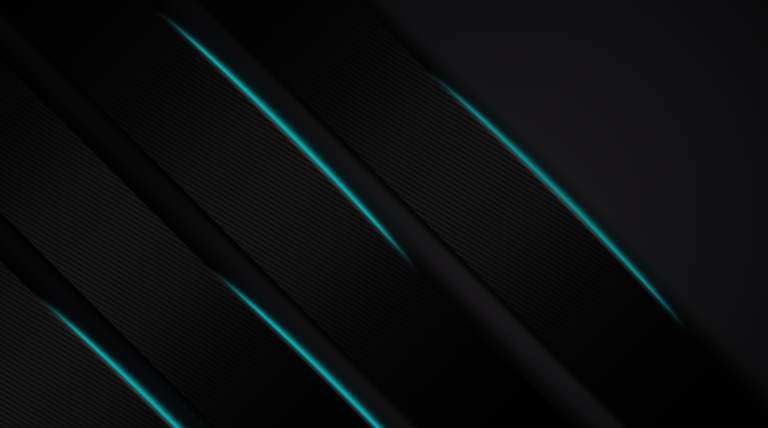
A Shadertoy shader for this background:

```glsl
// Dark diagonal panels with a fine woven stripe, over a dim grey backdrop.
// Each panel is a band in the rotated coordinate x - y; its right edge bows
// outward into a thin cyan rim of light that tapers off at both ends.

float bell(float x) { return exp(-x * x); }

// Fine ribs running down to the right
float ribs(vec2 p) {
    return 0.5 + 0.5 * cos(6.28318 * 80.0 * (p.y - 0.6 * p.x));
}

void mainImage(out vec4 fragColor, in vec2 fragCoord) {
    // Height is one unit, y runs downward
    vec2 p = vec2(fragCoord.x, iResolution.y - fragCoord.y) / iResolution.y;
    float across = p.x - p.y;
    float along = p.x + p.y;
    float soft = 1.4 / iResolution.y;

    // Backdrop: cool black with a broad warm grey light
    vec2 fromLight = p - vec2(1.2, 0.5);
    vec3 color = vec3(0.020, 0.017, 0.024)
               + vec3(0.078, 0.073, 0.074) * exp(-2.2 * dot(fromLight, fromLight));

    // Position along the diagonal of each rim light and each panel sheen
    vec4 rimCenter = vec4(1.77, 1.00, 1.72, 1.37);
    vec4 sheenCenter = vec4(1.50, 1.10, 0.85, 0.95);

    for (int i = 0; i < 4; i++) {
        float k = float(i);
        float u = (along - rimCenter[i]) / 0.62;
        float taper = max(0.0, 1.0 - u * u);

        // Signed distances past the bowed right edge and the straight left edge
        float base = 0.832 - 0.495 * k + 0.005 * k * k;
        float right = across - base - 0.018 * taper;
        float left = base - 0.357 - 0.3 * step(2.5, k) - across;

        // Shadows on the backdrop beside the panel
        color *= mix(0.25, 1.0, smoothstep(0.0, 0.075, abs(right)));
        color *= mix(0.15, 1.0, smoothstep(0.0, 0.030, abs(left)));

        // Ribbed panel surface, lit in the middle of its length
        float sheen = bell((along - sheenCenter[i]) / 0.52);
        vec3 surface = vec3(0.004) + sheen * (0.045 + 0.045 * ribs(p));
        surface += 0.16 * taper * bell((right + 0.006) / 0.006);
        float panel = smoothstep(soft, -soft, max(right, left));
        color = mix(color, surface, panel);

        // Cyan rim: tight core with a faint halo outside the edge
        float outside = smoothstep(-2.0 * soft, soft, right);
        float core = bell(right / (0.005 + 0.013 * taper));
        float halo = 0.22 * exp(-max(right, 0.0) / 0.022);
        float strength = smoothstep(0.0, 0.65, taper) * (i == 0 ? 0.82 : 1.0);
        color = mix(color, vec3(0.04, 0.64, 0.65),
                    outside * strength * min(core + halo, 1.0));
    }

    fragColor = vec4(color, 1.0);
}
```
